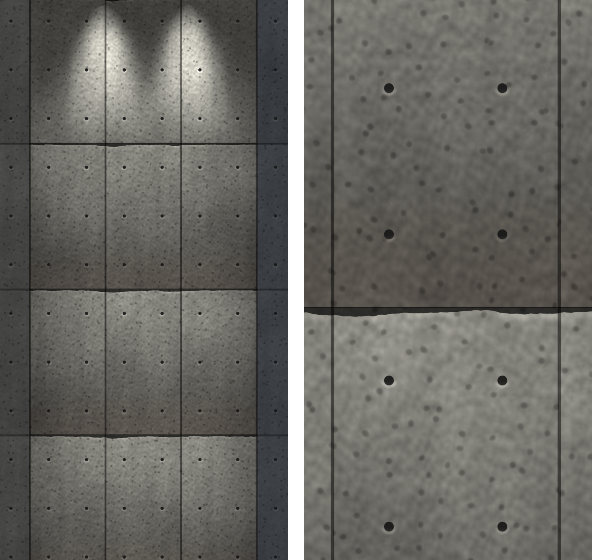
Left: the whole. Right: its middle third, enlarged.
Give the GLSL for this texture, as a WebGL 2 fragment shader.

```glsl
#version 300 es
precision highp float;
uniform vec2 u_resolution;
out vec4 fragColor;

// Lengths are fractions of the canvas height, y measured downwards
#define PANEL vec2(0.1350, 0.2604)
#define PANEL_ORIGIN vec2(0.0534, -0.0039)
#define HOLE_PITCH vec2(0.0675, 0.0870)
#define HOLE_ORIGIN vec2(0.0195, 0.0378)
#define HOLE_RADIUS 0.0029
#define SEAM_WIDTH 0.0007
#define LAMP_LEFT vec2(0.186, 0.009)
#define LAMP_SPACING 0.150
#define BEAM_SPREAD 0.2165
#define GRAIN_SCALE 190.0
#define GRAIN_DEPTH 0.13
#define STAIN_DEPTH 0.055

vec2 hash2(vec2 p) {
  vec3 q = fract(p.xyx * vec3(0.1031, 0.1030, 0.0973));
  q += dot(q, q.yzx + 33.33);
  return fract((q.xx + q.yz) * q.zy);
}

// Distance to the nearest scattered point
float cellular(vec2 p) {
  vec2 cell = floor(p), f = fract(p);
  float nearest = 2.0;
  for (int j = -1; j <= 1; j++)
    for (int i = -1; i <= 1; i++) {
      vec2 g = vec2(i, j);
      vec2 d = g + hash2(cell + g) - f;
      nearest = min(nearest, dot(d, d));
    }
  return sqrt(nearest);
}

// Layered, rotated sines, about -1 to 1
float waves(vec2 p) {
  float sum = 0.0, amp = 0.5;
  for (int i = 0; i < 6; i++) {
    p = mat2(0.8, 0.6, -0.6, 0.8) * p * 1.7 + 1.3;
    sum += amp * sin(p.x + 1.5 * sin(p.y));
    amp *= 0.68;
  }
  return sum;
}

// Pebbled surface lit from above
float relief(vec2 p) {
  vec2 towardLight = vec2(0.1, 0.45);
  return cellular(p + towardLight) - cellular(p - towardLight);
}

// Parabolic pool of light below a lamp, with a faint outer halo
float beam(vec2 p, vec2 lamp) {
  float drop = p.y - lamp.y;
  float e = abs(p.x - lamp.x) / (BEAM_SPREAD * sqrt(max(drop, 0.00001)));
  float along = smoothstep(-0.02, 0.07, drop) * (1.0 - smoothstep(0.08, 0.30, drop));
  float core = 1.0 - smoothstep(0.15, 1.08, e);
  float halo = 1.0 - smoothstep(0.9, 1.5, e);
  return along * (0.52 * core + 0.05 * halo);
}

void main() {
  float px = 1.0 / u_resolution.y;
  vec2 p = gl_FragCoord.xy * px;
  p.y = 1.0 - p.y;

  vec2 grid = (p - PANEL_ORIGIN) / PANEL;
  vec2 id = floor(grid), f = fract(grid);
  float lit = step(0.0, id.x) * step(id.x, 2.0);
  float topRow = 1.0 - step(1.0, id.y);

  // Light on the wall: lamps on the top row, a wash down each lower row
  float side = (grid.x - 1.5) / 1.5;
  float wash = mix(0.535, 0.345, smoothstep(0.0, 0.95, f.y));
  wash *= 1.0 - 0.27 * pow(abs(side), 2.5);
  wash -= 0.035 * exp(-f.y * 9.0) * smoothstep(0.4, 1.0, abs(side));
  float upper = mix(0.25, 0.35, smoothstep(0.3, 1.0, f.y));
  upper += beam(p, LAMP_LEFT) + beam(p, LAMP_LEFT + vec2(LAMP_SPACING, 0.0));
  float shade = mix(0.268, 0.245, step(1.5, grid.x)) - 0.015 * topRow;
  shade += 0.02 * (0.5 - f.y);
  float tone = mix(shade, mix(wash, upper, topRow), lit);

  // Blotches, vertical streaks, grain and pits
  float blotch = waves(p * 14.0 + id * 3.7);
  float streak = waves(vec2(p.x * 75.0, p.y * 7.0) + id.x * 5.1);
  tone *= 1.0 + STAIN_DEPTH * (blotch + 0.75 * streak) + 0.05 * (hash2(id + 7.0).x - 0.5);
  vec2 q = p * GRAIN_SCALE + 0.4 * blotch;
  float grain = relief(q) + 0.6 * relief(q * 0.47 + 9.0);
  tone *= 1.0 + GRAIN_DEPTH * mix(0.55, 1.0, lit) * grain;
  tone *= 1.0 - 0.25 * (1.0 - smoothstep(0.04, 0.16, cellular(q * 0.3 + 4.0)));

  vec3 warm = mix(vec3(1.01, 1.0, 0.945), vec3(1.05, 0.99, 0.92),
                  smoothstep(0.6, 1.0, f.y) * (1.0 - topRow));
  vec3 cool = mix(vec3(1.0, 1.0, 0.99), vec3(0.95, 1.0, 1.07), step(1.5, grid.x));
  vec3 color = tone * mix(cool, warm, lit);

  // Vertical joints
  float joint = abs(fract(grid.x + 0.5) - 0.5) * PANEL.x;
  color *= 1.0 - 0.5 * (1.0 - smoothstep(SEAM_WIDTH, SEAM_WIDTH + px, joint));

  // Ragged horizontal joints: sagging shadow with a pale lip beneath
  float row = floor(grid.y + 0.5);
  float below = (grid.y - row) * PANEL.y;
  float ragged = waves(vec2(p.x * 65.0, row * 4.3));
  float sag = exp(-5.0 * abs(grid.x - 1.1)) + 0.5 * exp(-8.0 * abs(grid.x - 1.9));
  float depth = 0.0010 + lit * (0.0042 * sag + 0.0009 * ragged);
  depth = max(depth, 0.0005);
  float shadow = smoothstep(-px, 0.0, below + 0.0006) * (1.0 - smoothstep(depth, depth + px, below));
  float lip = smoothstep(depth, depth + px, below) * (1.0 - smoothstep(depth + 0.001, depth + 0.006, below));
  color *= 1.0 + lit * lip * (0.12 + 0.08 * ragged);
  color *= 1.0 - shadow * mix(0.35, 0.68, lit);

  // Tie holes with a light lower rim
  vec2 h = (fract((p - HOLE_ORIGIN) / HOLE_PITCH + 0.5) - 0.5) * HOLE_PITCH;
  float r = length(h);
  float rim = 1.0 - smoothstep(0.0, 0.0012 + px, abs(r - HOLE_RADIUS - 0.0008));
  color *= 1.0 + 0.25 * rim * smoothstep(-0.001, 0.003, h.y);
  float hole = 1.0 - smoothstep(HOLE_RADIUS - 0.5 * px, HOLE_RADIUS + 0.5 * px, r);
  color = mix(color, vec3(0.09) + 0.05 * smoothstep(0.0, HOLE_RADIUS, h.y), hole * 0.92);

  fragColor = vec4(clamp(color, 0.0, 1.0), 1.0);
}
```
